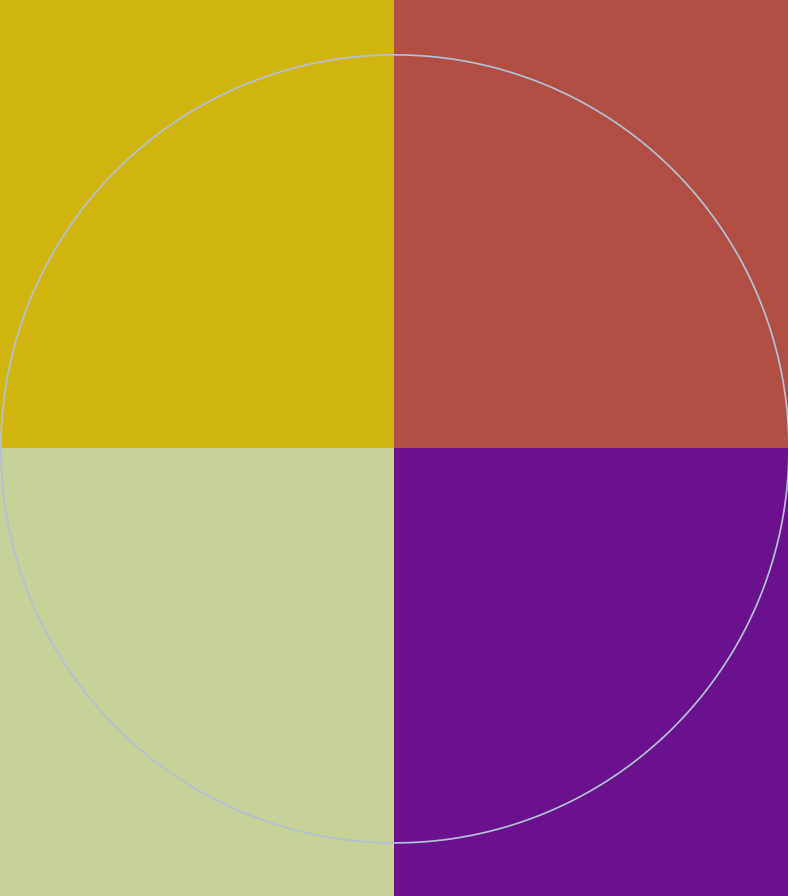
A Shadertoy shader for this background:

```glsl
// Four flat colour quadrants crossed by a thin pale ring as wide as the canvas.

// Antialiased step centred on zero, one pixel wide.
float softStep(float d, float pixel) {
    return clamp(d / pixel + 0.5, 0.0, 1.0);
}

void mainImage(out vec4 fragColor, in vec2 fragCoord) {
    // Centred coordinates; the canvas width is 1.
    float pixel = 1.0 / iResolution.x;
    vec2 p = (fragCoord - 0.5 * iResolution.xy) * pixel;

    // Quadrants
    vec3 sage = vec3(0.78, 0.825, 0.60);
    vec3 purple = vec3(0.425, 0.065, 0.555);
    vec3 mustard = vec3(0.815, 0.71, 0.055);
    vec3 brick = vec3(0.70, 0.31, 0.27);
    float right = softStep(p.x, pixel);
    float upper = softStep(p.y, pixel);
    vec3 color = mix(mix(sage, purple, right), mix(mustard, brick, right), upper);

    // Hairline ring, nudged right and down so it slips off the right edge
    vec2 ringCenter = vec2(0.0011, -0.0011);
    float ringDistance = abs(length(p - ringCenter) - 0.5) - 0.0011;
    float ring = softStep(-ringDistance, pixel);
    color = mix(color, vec3(0.70, 0.75, 0.84), ring);

    fragColor = vec4(color, 1.0);
}
```
